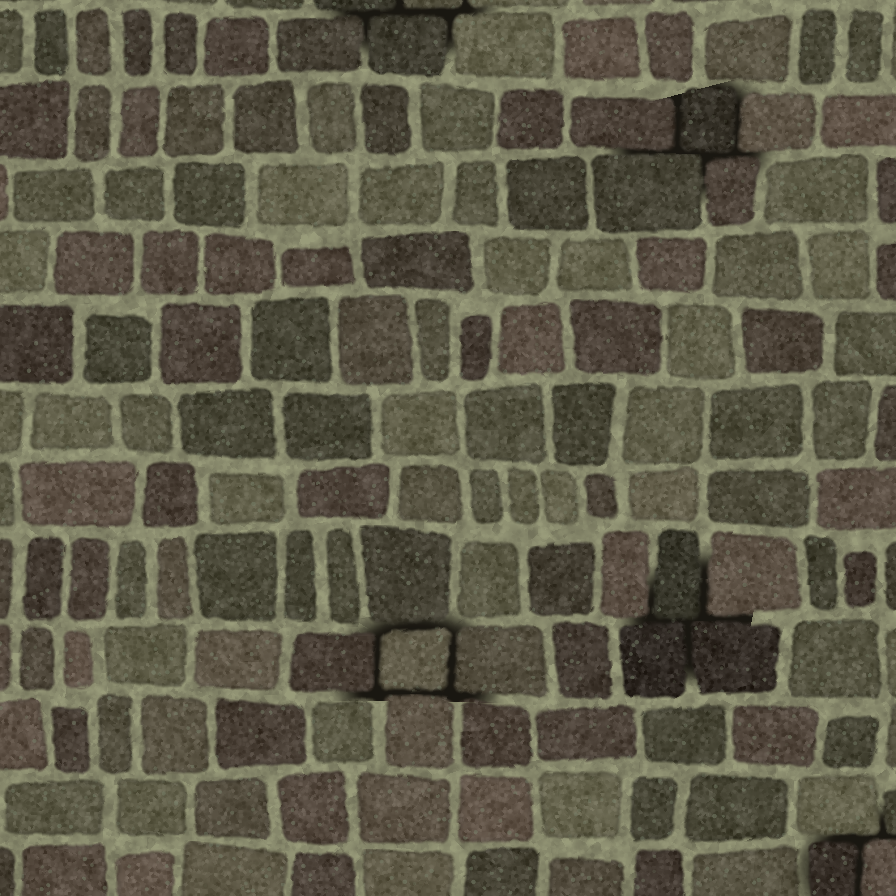
Reproduce this texture procedurally as a Shadertoy shader.

```glsl
// Old cobblestone paving: wavy rows of uneven square setts with pale, rough mortar.
// Rows and columns are jittered lines; each stone is a rounded inset of its cell.
// Cellular noise gives the grain, ragged edges and patches of empty, dark joints.
#define ROWS 11.7
#define COLUMNS 10.5
#define JITTER 0.46
#define HALF_GAP 0.0056
#define CORNER 0.010
#define SOFTNESS 0.0026
#define SPLIT_SHARE 0.11
#define PATCH_SHARE 0.42
#define GRAIN 0.13
#define MOTTLE 0.07

const vec3 OLIVE = vec3(0.325, 0.318, 0.245);
const vec3 BROWN = vec3(0.315, 0.272, 0.232);
const vec3 MORTAR_DULL = vec3(0.45, 0.45, 0.355);
const vec3 MORTAR_PALE = vec3(0.60, 0.61, 0.48);
const vec3 CREVICE = vec3(0.10, 0.09, 0.065);
const vec3 LICHEN = vec3(0.47, 0.51, 0.42);

float hash(vec2 p) {
    vec3 q = fract(p.xyx * 0.1031);
    q += dot(q, q.yzx + 33.33);
    return fract((q.x + q.y) * q.z);
}

// Cellular noise: distance to the nearest point, and that point's random value
vec2 cells(vec2 p) {
    vec2 base = floor(p);
    vec2 nearest = vec2(9.0, 0.0);
    for (int j = -1; j <= 1; j++)
    for (int i = -1; i <= 1; i++) {
        vec2 c = base + vec2(i, j);
        float d = distance(p, c + vec2(hash(c), hash(c + 71.0)));
        if (d < nearest.x) nearest = vec2(d, hash(c + 37.0));
    }
    return nearest;
}

// Signed specks that fade out towards their borders
float specks(vec2 p) {
    vec2 n = cells(p);
    return (n.y - 0.5) * (1.0 - smoothstep(0.2, 0.9, n.x));
}

// Areas where the mortar has washed out
float washedOut(vec2 uv) {
    vec2 n = cells(uv * vec2(3.6, 4.6) + 3.0);
    return step(n.y, PATCH_SHARE) * (1.0 - smoothstep(0.24, 0.38, n.x));
}

float rowLine(float row, float x) {
    return row + 0.22 * (hash(vec2(row, 5.0)) - 0.5)
        + 0.06 * sin(x * 5.0 + row * 2.3) + 0.03 * sin(x * 17.0 + row * 4.1);
}

float columnLine(vec2 id, float y) {
    return id.x + JITTER * (hash(id) - 0.5) + 0.2 * (hash(id + 19.0) - 0.5) * y;
}

void mainImage(out vec4 fragColor, in vec2 fragCoord) {
    vec2 uv = fragCoord / iResolution.y;

    // Find the row, then the stone in it
    float y = uv.y * ROWS + 0.3;
    float row = floor(y);
    if (y < rowLine(row, uv.x)) row -= 1.0;
    else if (y >= rowLine(row + 1.0, uv.x)) row += 1.0;
    float bottom = rowLine(row, uv.x), top = rowLine(row + 1.0, uv.x);

    float shift = 7.0 * hash(vec2(row, 43.0));
    float x = uv.x * COLUMNS + shift;
    float lean = y - row - 0.5;
    vec2 id = vec2(floor(x), row);
    if (x < columnLine(id, lean)) id.x -= 1.0;
    else if (x >= columnLine(id + vec2(1, 0), lean)) id.x += 1.0;
    float left = columnLine(id, lean), right = columnLine(id + vec2(1, 0), lean);

    // Some stones are split into two narrow ones
    vec2 seed = id;
    if (hash(id + 53.0) < SPLIT_SHARE) {
        float middle = mix(left, right, 0.5);
        if (x < middle) right = middle;
        else { left = middle; seed += 101.0; }
    }

    // Rounded inset shape with ragged edges
    float damage = washedOut(uv);
    vec2 low = vec2((x - left) / COLUMNS, (y - bottom) / ROWS);
    vec2 high = vec2((right - x) / COLUMNS, (top - y) / ROWS);
    float gap = HALF_GAP * (1.0 - 0.45 * damage);
    low -= gap * (0.5 + vec2(hash(seed + 3.0), hash(seed + 7.0)));
    high -= gap * (0.5 + vec2(hash(seed + 11.0), hash(seed + 13.0)));
    high.y -= 0.011 * step(0.9, hash(seed + 17.0));
    float tilt = 0.09 * (hash(seed + 23.0) - 0.5) * (low.x - high.x);
    vec2 inset = min(low, high + vec2(0.0, tilt));
    float inside = CORNER - length(max(CORNER - inset, 0.0));
    float coarse = cells(uv * 55.0).x - 0.45;
    float fine = specks(uv * 210.0);
    inside += 0.0028 * coarse + 0.003 * specks(uv * 110.0);
    float soft = max(SOFTNESS, 0.75 / iResolution.y);
    float stoneMask = smoothstep(-soft, soft, inside);

    // Stone colour: hue and tone per stone, then mottling and grain
    vec3 stone = mix(OLIVE, BROWN, smoothstep(0.35, 0.85, hash(seed + 29.0)));
    stone *= 0.82 + 0.40 * hash(seed + 31.0);
    vec2 centre = vec2((0.5 * (left + right) - shift) / COLUMNS, (row + 0.2) / ROWS);
    float sunken = step(0.6, washedOut(centre)) * step(hash(seed + 61.0), 0.45);
    stone *= 1.0 - 0.38 * sunken;
    stone += MOTTLE * specks(uv * 38.0) + GRAIN * (fine + 0.5 * specks(uv * 120.0 + 9.0));
    stone = mix(stone, LICHEN, 0.5 * smoothstep(0.36, 0.48, specks(uv * 150.0 + 31.0)));
    stone *= mix(0.86, 1.0, smoothstep(0.0, 0.007, inside));

    // Mortar colour, darkened where it is missing
    float tone = 0.55 + 0.5 * coarse + 0.8 * specks(uv * 80.0) + 0.5 * fine;
    vec3 mortar = mix(MORTAR_DULL, MORTAR_PALE, clamp(tone, 0.0, 1.0));
    mortar = mix(mortar, CREVICE, damage);

    fragColor = vec4(mix(mortar, stone, stoneMask), 1.0);
}
```
